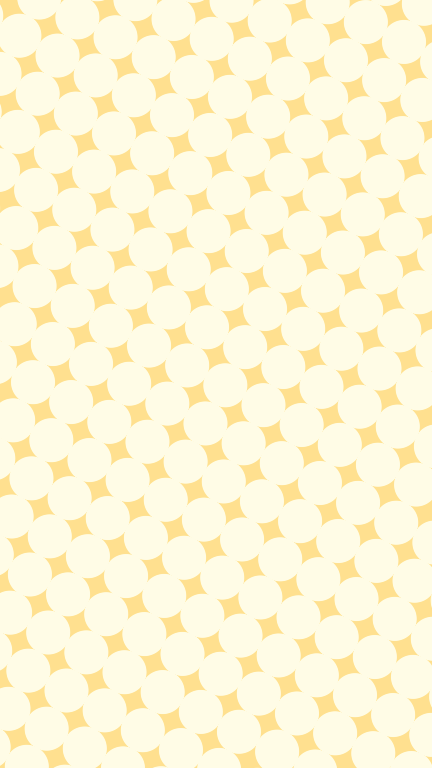
This pattern is drawn by a WebGL 2 fragment shader. Its source:

```glsl
#version 300 es
precision highp float;

uniform vec2 u_resolution;
out vec4 fragColor;

mat2 rotation(float angle) {
    float c = cos(angle), s = sin(angle);
    return mat2(c, -s, s, c);
}

void main() {
    const vec3 cream = vec3(1.0, 0.99, 0.90);
    const vec3 honey = vec3(1.0, 0.88, 0.56);
    const float cellSize = 0.056;

    // Tilted square grid, measured in canvas heights
    vec2 position = gl_FragCoord.xy / u_resolution.y;
    vec2 grid = rotation(-0.4798) * (position - vec2(0.2934, 0.4983)) / cellSize;

    // Distance to the nearest disc; neighbours overlap slightly
    vec2 cell = fract(grid + 0.5) - 0.5;
    float edge = length(cell) - 0.512;

    // Blend over one pixel
    float pixel = 1.0 / (u_resolution.y * cellSize);
    float disc = 1.0 - smoothstep(-0.6 * pixel, 0.6 * pixel, edge);
    fragColor = vec4(mix(honey, cream, disc), 1.0);
}
```
